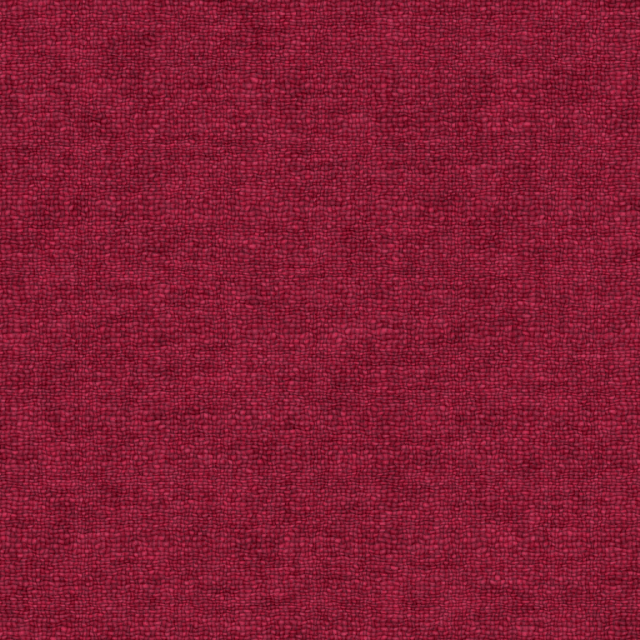
A Shadertoy shader for this texture:

```glsl
// Crimson slub linen: a fine plain weave of round yarns passing over and under.
// Yarn height gives the relief; layered sines with a hashed phase per yarn
// give the long weft streaks, the fainter warp streaks and the uneven spacing.

const vec2  THREADS      = vec2(142.0, 158.0);  // warp columns, weft rows
const vec3  SHADOW_RED   = vec3(0.325, 0.038, 0.095);
const vec3  LIT_RED      = vec3(0.715, 0.192, 0.312);
const vec3  GREY_SHIFT   = vec3(0.0, 0.036, 0.034);
const float RELIEF       = 0.86;   // contrast between yarn crowns and gaps
const float MEAN_HEIGHT  = 0.50;
const float WARP_HEIGHT  = 0.76;   // warp lies lower than weft
const float TOP_LIGHT    = 0.09;
const float WEFT_STREAK  = 0.075;
const float WARP_STREAK  = 0.045;
const float MOTTLE       = 0.012;
const float KNOT_VARIETY = 0.32;   // tone change from crossing to crossing
const float KNOT_JITTER  = 0.13;   // bend of the yarns at each crossing
const float GRAIN        = 0.20;
const float GRAIN_CELLS  = 512.0;
const float PI           = 3.14159265;
const int   SAMPLES      = 2;      // per axis

float hash(vec2 p) {
    vec3 q = fract(vec3(p.xyx) * 0.1031);
    q += dot(q, q.yzx + 33.33);
    return fract((q.x + q.y) * q.z);
}

// Uneven tone along one yarn, roughly -1 to 1
float yarnTone(float along, float yarn, float seed) {
    float sum = 0.0;
    for (int i = 0; i < 4; i++) {
        float k = float(i);
        float phase = hash(vec2(yarn, seed + k * 7.0));
        float rate = 1.0 + 2.3 * k + 1.8 * hash(vec2(yarn + 57.0, seed + k));
        sum += sin(2.0 * PI * (along * rate + phase));
    }
    return sum * 0.4;
}

// Broad, soft variation over the cloth, roughly -1 to 1
float softWaves(vec2 p) {
    float sum = 0.0;
    for (int i = 0; i < 4; i++) {
        float k = float(i);
        vec2 direction = vec2(cos(k * 2.4 + 0.5), sin(k * 2.4 + 0.5));
        sum += sin(dot(p, direction) * (9.0 + 8.0 * k) + k * 4.1);
    }
    return sum * 0.35;
}

// Irregular yarn spacing, wandering rows and small bends at the crossings
vec2 weaveSpace(vec2 p) {
    vec2 w = p * THREADS;
    w += 0.30 * sin(w * 0.61 + 1.0) + 0.45 * sin(w * 0.23 + vec2(2.0, 4.0));
    w.x += 0.30 * softWaves(p.yx * vec2(1.6, 0.7) + 3.0);
    w.y += 0.28 * softWaves(p * vec2(1.5, 0.7));
    vec2 across = w.yx;
    w += KNOT_JITTER * sin(across * 1.73 + 2.0 * sin(w * 0.83));
    w += KNOT_JITTER * sin(across * 0.91 + 3.0 * sin(w * 0.47 + 2.0));
    return w;
}

vec3 cloth(vec2 p) {
    vec2 w = weaveSpace(p);
    vec2 cell = floor(w);
    vec2 f = fract(w) - 0.5;

    // Streaks: single yarns plus bundles of neighbouring yarns
    float weftTone = yarnTone(p.x, cell.y, 3.0)
                   + 0.5 * yarnTone(p.x, floor(cell.y / 2.0), 41.0);
    float warpTone = yarnTone(p.y, cell.x, 19.0)
                   + 0.5 * yarnTone(p.y, floor(cell.x / 2.0), 67.0);

    // Over and under crossings; thick slubs close the gaps
    float side = mod(cell.x + cell.y, 2.0) * 2.0 - 1.0;
    vec2 crown = cos(PI * f);
    vec2 body = pow(max(crown, 0.0),
                    clamp(0.9 - 0.25 * vec2(warpTone, weftTone), 0.45, 1.5));
    float weft = body.y * (0.5 + 0.5 * side * crown.x);
    float warp = body.x * (0.5 - 0.5 * side * crown.y) * WARP_HEIGHT;
    float height = max(weft, warp);

    // Tone from relief, light, streaks and fibre grain
    vec2 fibre = floor(p * GRAIN_CELLS);
    float tone = 0.48 + RELIEF * (height - MEAN_HEIGHT);
    tone += TOP_LIGHT * sin(2.0 * PI * f.y);
    tone += WEFT_STREAK * weftTone + WARP_STREAK * warpTone;
    tone += MOTTLE * softWaves(p * 0.8 + 7.0);
    tone += KNOT_VARIETY * (hash(cell + 11.0) - 0.5) * (0.3 + height);
    tone += GRAIN * (hash(fibre) - 0.5);

    vec3 red = mix(SHADOW_RED, LIT_RED, clamp(tone, -0.2, 1.15));
    return red + GREY_SHIFT * (hash(floor(fibre / 2.0) + 91.0) * 2.0 - 1.0);
}

void mainImage(out vec4 fragColor, in vec2 fragCoord) {
    // Average several samples in each pixel to smooth the edges
    vec3 sum = vec3(0.0);
    for (int j = 0; j < SAMPLES; j++) {
        for (int i = 0; i < SAMPLES; i++) {
            vec2 offset = (vec2(i, j) + 0.5) / float(SAMPLES) - 0.5;
            sum += cloth((fragCoord + offset) / iResolution.y);
        }
    }
    fragColor = vec4(sum / float(SAMPLES * SAMPLES), 1.0);
}
```
